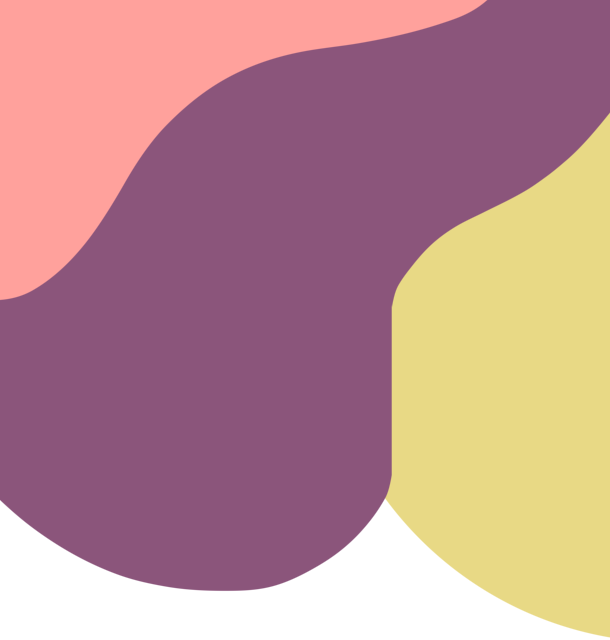
Write a Shadertoy shader that draws this background.

```glsl
const vec3 WHITE = vec3(1.0);
const vec3 YELLOW = vec3(0.91, 0.85, 0.52);
const vec3 PURPLE = vec3(0.545, 0.333, 0.482);
const vec3 PINK = vec3(1.0, 0.63, 0.61);
const float ASPECT = 0.953;
const float WALL_X = 0.612;
const int KNOTS = 10;

// Each knot holds x, height and slope
const vec3 PINK_EDGE[KNOTS] = vec3[KNOTS](
    vec3(0.0, 0.5313, 0.08), vec3(0.0521, 0.5469, 0.58),
    vec3(0.1302, 0.6159, 1.22), vec3(0.1953, 0.7148, 1.75),
    vec3(0.2604, 0.8047, 1.02), vec3(0.3516, 0.8763, 0.56),
    vec3(0.4688, 0.9186, 0.2), vec3(0.5599, 0.9323, 0.17),
    vec3(0.6901, 0.9635, 0.33), vec3(0.7682, 1.0065, 1.0));

const vec3 YELLOW_TOP[KNOTS] = vec3[KNOTS](
    vec3(WALL_X, 0.5182, 6.0), vec3(0.625, 0.5586, 1.6),
    vec3(0.6445, 0.5853, 1.27), vec3(0.6641, 0.6081, 1.05),
    vec3(0.7096, 0.6445, 0.62), vec3(0.7552, 0.668, 0.5),
    vec3(0.8229, 0.7031, 0.6), vec3(0.8542, 0.7246, 0.73),
    vec3(0.8854, 0.75, 0.86), vec3(0.9531, 0.8242, 1.25));

const vec3 PURPLE_BASE[KNOTS] = vec3[KNOTS](
    vec3(0.0, 0.2188, -0.95), vec3(0.0521, 0.1745, -0.74),
    vec3(0.1823, 0.1029, -0.37), vec3(0.2604, 0.0833, -0.17),
    vec3(0.3516, 0.0768, 0.0), vec3(0.4232, 0.0833, 0.25),
    vec3(0.4948, 0.1146, 0.58), vec3(0.5729, 0.1797, 1.2),
    vec3(0.6016, 0.2214, 1.8), vec3(WALL_X, 0.2578, 6.0));

// Cubic Hermite segment: returns height and slope
vec2 hermite(float x, vec3 a, vec3 b) {
    float w = b.x - a.x;
    float t = clamp((x - a.x) / w, 0.0, 1.0);
    float rise = b.y - a.y;
    float c2 = 3.0 * rise - w * (2.0 * a.z + b.z);
    float c3 = w * (a.z + b.z) - 2.0 * rise;
    float height = a.y + t * (w * a.z + t * (c2 + t * c3));
    float slope = a.z + t * (2.0 * c2 + 3.0 * t * c3) / w;
    return vec2(height, slope);
}

// Approximate signed distance, negative above the curve
float aboveCurve(vec2 p, vec3 knots[KNOTS]) {
    vec2 curve = hermite(p.x, knots[0], knots[1]);
    for (int i = 1; i < KNOTS - 1; i++) {
        if (p.x >= knots[i].x) curve = hermite(p.x, knots[i], knots[i + 1]);
    }
    return (curve.x - p.y) / length(vec2(1.0, curve.y));
}

float circle(vec2 p, vec2 center, float radius) {
    return length(p - center) - radius;
}

vec3 paint(vec3 base, vec3 color, float dist, float pixel) {
    return mix(base, color, smoothstep(pixel, -pixel, dist));
}

void mainImage(out vec4 fragColor, in vec2 fragCoord) {
    vec2 p = fragCoord / iResolution.xy * vec2(ASPECT, 1.0);
    float pixel = 0.8 / iResolution.y;

    // Purple lobe with a straight right wall, joined to the upper band
    float lobe = max(p.x - WALL_X, aboveCurve(p, PURPLE_BASE));
    float purple = min(lobe, aboveCurve(p, YELLOW_TOP));

    // Layers from back to front
    vec3 color = WHITE;
    color = paint(color, YELLOW, circle(p, vec2(1.046, 0.547), 0.5509), pixel);
    color = paint(color, PURPLE, purple, pixel);
    color = paint(color, PINK, aboveCurve(p, PINK_EDGE), pixel);
    fragColor = vec4(color, 1.0);
}
```
